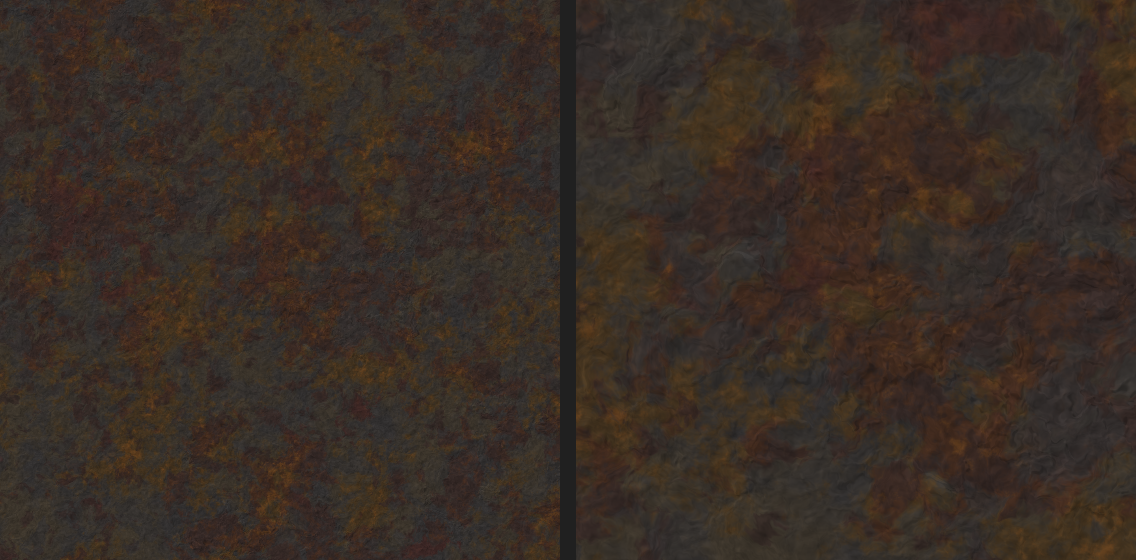
Left, the full canvas; right, a detail of the centre.
Write a Shadertoy shader that draws this texture.

```glsl
// Dark weathered iron: slate and olive metal under ochre stains, rust blotches and flaking scale.
#define SLATE   vec3(0.192, 0.184, 0.184)
#define OLIVE   vec3(0.232, 0.204, 0.166)
#define OCHRE   vec3(0.264, 0.194, 0.108)
#define RUST    vec3(0.250, 0.158, 0.116)
#define UMBER   vec3(0.208, 0.157, 0.147)
#define EMBER   vec3(0.360, 0.225, 0.100)
#define CRIMSON vec3(0.255, 0.140, 0.135)
#define RELIEF  0.95
#define GRAIN   0.24
#define LIGHT_STEP vec2(-0.0014, 0.0020)

float hash(vec2 p) {
    vec3 q = fract(p.xyx * 0.1031);
    q += dot(q, q.yzx + 33.33);
    return fract((q.x + q.y) * q.z);
}

float noise(vec2 p) {
    vec2 cell = floor(p), f = fract(p);
    f = f * f * (3.0 - 2.0 * f);
    float low = mix(hash(cell), hash(cell + vec2(1, 0)), f.x);
    float high = mix(hash(cell + vec2(0, 1)), hash(cell + vec2(1, 1)), f.x);
    return mix(low, high, f.y);
}

// Rotated octaves, normalised to 0..1
float fbm(vec2 p) {
    const mat2 turn = mat2(0.8, 0.6, -0.6, 0.8);
    float sum = 0.0, total = 0.0, amp = 1.0;
    for (int i = 0; i < 5; i++) {
        sum += amp * noise(p);
        total += amp;
        amp *= 0.62;
        p = turn * p * 2.03 + 17.3;
    }
    return sum / total;
}

vec2 warp(vec2 p, float scale) {
    return vec2(fbm(p * scale + 3.1), fbm(p * scale + 47.7)) - 0.5;
}

// Rough crust plus thin plates with sharp broken rims
float height(vec2 p, float scaleMask) {
    float crust = fbm(p * 56.0 + 5.0);
    float plate = fbm(p * 24.0 + 81.0);
    float rims = smoothstep(0.50, 0.53, plate) + smoothstep(0.60, 0.63, plate);
    return crust + 0.16 * scaleMask * rims;
}

void mainImage(out vec4 fragColor, in vec2 fragCoord) {
    vec2 uv = fragCoord / min(iResolution.x, iResolution.y);
    vec2 p = uv + 0.035 * warp(uv, 20.0);

    // Independent fields, from broad zones to small blotches
    float zone = fbm(p * 4.5 + 11.0);
    float metal = fbm(p * 16.0 + 23.0);
    float stain = fbm(p * 12.0 + 37.0);
    float spots = fbm(p * 42.0 + 59.0);
    float blotch = fbm(p * 23.0 + 71.0);
    float fine = fbm(uv * 100.0 + 13.0);

    // Bare metal and ochre seepage
    vec3 color = mix(SLATE, OLIVE, smoothstep(0.38, 0.60, 0.65 * metal + 0.35 * zone));
    color = mix(color, OCHRE, 0.85 * smoothstep(0.47, 0.62, 0.65 * stain + 0.35 * fine));

    // Umber crust, with redder rust in its thick parts
    float crust = 0.28 * (1.0 - zone) + 0.38 * blotch + 0.34 * spots;
    float crustMask = smoothstep(0.475, 0.55, crust);
    float redness = smoothstep(0.43, 0.57, 0.5 * stain + 0.5 * fine);
    color = mix(color, mix(UMBER, RUST, redness), 0.88 * crustMask);

    // Small dark pits and blue-grey scabs
    color = mix(color, UMBER * 0.93, 0.65 * smoothstep(0.57, 0.65, spots));
    float scab = smoothstep(0.55, 0.63, 0.6 * fbm(p * 30.0 + 93.0) + 0.4 * metal);
    color = mix(color, SLATE, 0.70 * scab);

    // Rare bright orange flecks and crimson tinges
    float ember = smoothstep(0.60, 0.75, 0.55 * stain + 0.45 * fine);
    color = mix(color, EMBER, 0.75 * ember * (1.0 - 0.6 * scab));
    float crimson = smoothstep(0.62, 0.74, fbm(p * 9.0 + 131.0));
    color = mix(color, CRIMSON, 0.50 * crimson * crustMask);

    // Light from the upper left over the relief, then fine mineral grain
    float scaleMask = smoothstep(0.40, 0.60, 1.0 - zone);
    float slope = height(p, scaleMask) - height(p + LIGHT_STEP, scaleMask);
    float shade = 1.0 + RELIEF * clamp(slope, -0.25, 0.25);
    shade += GRAIN * (fine - 0.5) + 0.5 * GRAIN * (noise(uv * 260.0) - 0.5);
    fragColor = vec4(color * shade, 1.0);
}
```
